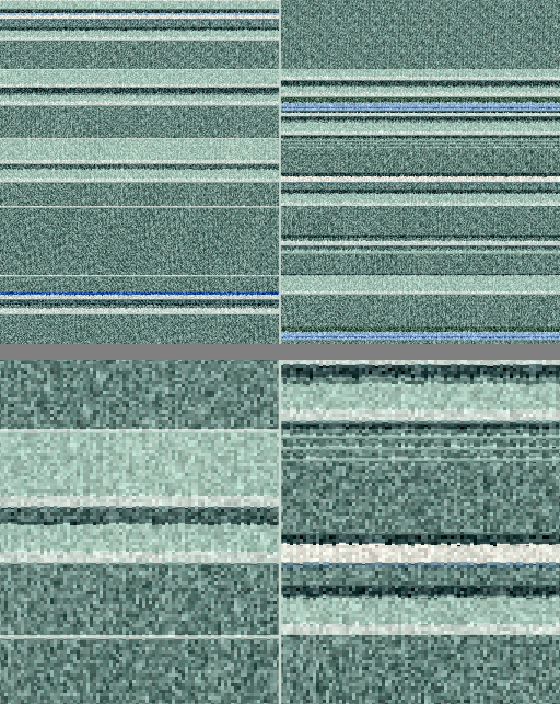
Top, the full canvas; bottom, a detail of the centre.
This pattern is drawn by a WebGL 1 fragment shader. Its source:

```glsl
precision highp float;

// Two columns of five woven panels, each a grainy green ground crossed by its own stripes.
// Stripes are soft-edged bands in panel height units (0 at the top); a shared light-dark-light
// border recurs with varying widths, and hashed grain roughens the edges and the cloth.

uniform vec2 u_resolution;

const vec3 GROUND = vec3(0.40, 0.52, 0.49);
const vec3 LIGHT = vec3(0.64, 0.76, 0.71);
const vec3 PALE = vec3(0.80, 0.85, 0.82);
const vec3 CREAM = vec3(0.89, 0.89, 0.85);
const vec3 DARK = vec3(0.18, 0.28, 0.28);
const vec3 MOSS = vec3(0.26, 0.38, 0.30);
const vec3 SKY = vec3(0.57, 0.70, 0.82);
const vec3 BLUE = vec3(0.16, 0.34, 0.62);

float hash(vec2 p) {
  return fract(sin(dot(p, vec2(127.1, 311.7))) * 43758.5453);
}

// Paints a horizontal band from top to bottom, about one pixel soft.
void band(inout vec3 cloth, float y, float top, float bottom, vec3 ink) {
  float soft = 2.5 / u_resolution.y;
  float cover = smoothstep(top - soft, top + soft, y)
              - smoothstep(bottom - soft, bottom + soft, y);
  cloth = mix(cloth, ink, cover);
}

// Light band finished with a pale lower edge.
void lightBand(inout vec3 cloth, float y, float top, float bottom) {
  band(cloth, y, top, bottom, LIGHT);
  band(cloth, y, bottom - 0.055, bottom, PALE);
}

// Two light bands parted by a dark stripe.
void border(inout vec3 cloth, float y, float top, float split, float rejoin, float bottom) {
  lightBand(cloth, y, top, split);
  band(cloth, y, split, rejoin - 0.03, DARK);
  lightBand(cloth, y, rejoin, bottom);
}

// Bright stripe below a dark or blue edge, with a second dark stripe further down.
void brightStripe(inout vec3 cloth, float y, float top, vec3 edge, vec3 ink) {
  band(cloth, y, top, top + 0.05, edge);
  band(cloth, y, top + 0.05, top + 0.14, ink);
  band(cloth, y, top + 0.14, top + 0.165, mix(GROUND, BLUE, 0.25));
  band(cloth, y, top + 0.25, top + 0.30, DARK);
}

// Moss edge over a sky band with a blue thread.
void skyBand(inout vec3 cloth, float y, float top) {
  band(cloth, y, top, top + 0.08, MOSS);
  band(cloth, y, top + 0.08, top + 0.20, SKY);
  band(cloth, y, top + 0.14, top + 0.16, mix(SKY, BLUE, 0.6));
}

vec3 leftPanel(float row, float y) {
  vec3 cloth = GROUND;
  if (row < 0.5) {
    band(cloth, y, 0.0, 0.13, LIGHT);
    brightStripe(cloth, y, 0.14, DARK, CREAM);
    band(cloth, y, 0.19, 0.215, SKY);
    lightBand(cloth, y, 0.45, 0.59);
  } else if (row < 1.5) {
    border(cloth, y, 0.0, 0.275, 0.38, 0.53);
  } else if (row < 2.5) {
    border(cloth, y, 0.0, 0.38, 0.46, 0.65);
    band(cloth, y, 0.38, 0.46, mix(DARK, GROUND, 0.5));
  } else if (row > 3.5) {
    brightStripe(cloth, y, 0.24, BLUE, PALE);
    band(cloth, y, 0.35, 0.39, mix(DARK, GROUND, 0.4));
    band(cloth, y, 0.40, 0.44, DARK);
    band(cloth, y, 0.48, 0.56, PALE);
  }
  // Light thread along the panel top.
  band(cloth, y, -0.02, 0.016, PALE);
  return cloth;
}

vec3 rightPanel(float row, float y) {
  vec3 cloth = GROUND;
  if (row > 0.5 && row < 1.5) {
    border(cloth, y, 0.0, 0.17, 0.27, 0.40);
    skyBand(cloth, y, 0.41);
    border(cloth, y, 0.64, 0.69, 0.78, 0.96);
    band(cloth, y, 0.62, 0.64, DARK);
    band(cloth, y, 0.975, 1.02, DARK);
  } else if (row > 1.5 && row < 2.5) {
    for (int i = 0; i < 3; i++) {
      float thread = 0.03 + 0.055 * float(i);
      band(cloth, y, thread, thread + 0.014, LIGHT);
    }
    brightStripe(cloth, y, 0.51, DARK, CREAM);
    lightBand(cloth, y, 0.82, 1.0);
  } else if (row > 2.5 && row < 3.5) {
    band(cloth, y, 0.42, 0.46, DARK);
    band(cloth, y, 0.50, 0.56, PALE);
    band(cloth, y, 0.57, 0.62, mix(DARK, GROUND, 0.5));
    band(cloth, y, 0.64, 0.685, LIGHT);
    band(cloth, y, 0.98, 1.02, DARK);
  } else if (row > 3.5) {
    lightBand(cloth, y, 0.0, 0.28);
    skyBand(cloth, y, 0.745);
  }
  return cloth;
}

void main() {
  vec2 uv = gl_FragCoord.xy / u_resolution;
  vec2 panel = vec2(uv.x * 2.0, (1.0 - uv.y) * 5.0);
  vec2 id = floor(panel);
  vec2 cell = floor(uv * vec2(512.0, 314.0));
  float grain = hash(cell) + hash(cell + 71.3) - 1.0;

  // Grain frays the stripe edges slightly.
  float y = fract(panel.y) + 0.008 * grain;
  vec3 cloth = id.x < 0.5 ? leftPanel(id.y, y) : rightPanel(id.y, y);

  // Uneven dye between panels, faint weave and grain, calmer on pale stripes.
  cloth += 0.025 * (hash(id + 3.7) - 0.5);
  cloth += 0.012 * sin(uv.x * 400.0) * sin(uv.y * 245.0);
  cloth += grain * mix(0.30, 0.16, smoothstep(0.45, 0.85, cloth.g));
  cloth.r += 0.05 * (hash(cell + 19.1) - 0.5);

  // Pale seam between the columns.
  float seam = 1.0 - smoothstep(0.0005, 0.0005 + 1.0 / u_resolution.x, abs(uv.x - 0.5));
  gl_FragColor = vec4(mix(cloth, PALE, seam), 1.0);
}
```
